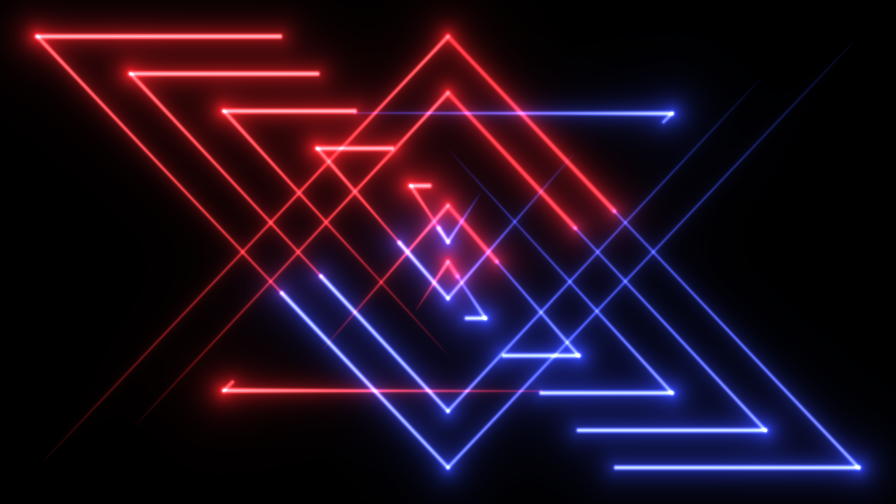
Reproduce this background procedurally as a WebGL 2 fragment shader.

```glsl
#version 300 es
precision highp float;
// Crossing red and blue neon chevrons, mirrored through the centre on black.
uniform vec2 u_resolution;
out vec4 outColor;

#define UNITS_HIGH 27.0
#define LAYERS 5
#define RED vec3(1.0, 0.12, 0.16)
#define BLUE vec3(0.2, 0.27, 1.0)
#define CORE_WIDTH 0.05
#define HALO_GAIN 0.56
#define HALO_WIDTH 0.46
#define HAZE_GAIN 0.095
#define HAZE_WIDTH 1.35

// Glowing segment: x is the white-hot core, y is the coloured light.
// Power runs from powerA to powerB along the segment.
vec2 beam(vec2 p, vec2 a, vec2 b, float powerA, float powerB) {
    vec2 ab = b - a;
    float t = clamp(dot(p - a, ab) / dot(ab, ab), 0.0, 1.0);
    float d = length(p - a - ab * t);
    float power = mix(powerA, powerB, t);
    float coreRatio = d / (CORE_WIDTH + 0.065 * power);
    float core = exp(-coreRatio * coreRatio);
    float halo = HALO_GAIN * power * exp(-d / (0.1 + HALO_WIDTH * power));
    float haze = HAZE_GAIN * power * exp(-d / HAZE_WIDTH);
    return vec2(core * power * power, 0.65 * core * sqrt(power) + halo + haze);
}

// One colour's half of the pattern; armLight scales the core and glow of short arms.
vec2 beams(vec2 p, vec2 armLight) {
    vec2 light = vec2(0.0);
    for (int i = 0; i < LAYERS; i++) {
        float k = float(i);
        vec2 tip = vec2(-22.0 + 5.0 * k, 11.55 - 2.0 * k);
        vec2 foot = vec2(0.0, -11.55 + 3.02 * k);
        vec2 apex = -foot;
        float slope = (foot.y - tip.y) / tip.x;
        float reach = 8.9 - 2.1 * k;
        bool openLayer = i == 2;

        // Side chevron: bright bar and tapering diagonal
        light += beam(p, tip, vec2(-9.0 + 2.0 * k, tip.y), 0.95, 0.95);
        vec2 join = openLayer ? foot : mix(tip, foot, 1.0 + reach / tip.x);
        light += beam(p, tip, join, 0.75, openLayer ? 0.0 : 0.35);

        // Central chevron: short strong arm and long fading arm
        if (!openLayer) {
            vec2 armEnd = apex + reach * vec2(1.0, -slope);
            vec2 tailEnd = apex - (21.75 - 5.0 * k) * vec2(1.0, slope);
            light += beam(p, apex, armEnd, 0.8, 0.95) * armLight;
            light += beam(p, apex, tailEnd, 0.7, 0.0);
        }
    }
    // Long fading bar with a small hook
    vec2 hook = vec2(-12.0, -7.42);
    light += beam(p, hook, vec2(5.0, -7.45), 0.95, 0.1);
    light += beam(p, hook, hook + vec2(0.45, 0.45), 0.7, 0.6);
    return light;
}

vec3 tint(vec2 light, vec3 hue) {
    return hue * light.y + 0.6 * light.x;
}

void main() {
    vec2 p = (gl_FragCoord.xy - 0.5 * u_resolution) * UNITS_HIGH / u_resolution.y;
    vec3 color = tint(beams(p, vec2(0.3, 1.0)), RED) + tint(beams(-p, vec2(1.0)), BLUE);
    outColor = vec4(min(color, 1.0), 1.0);
}
```
